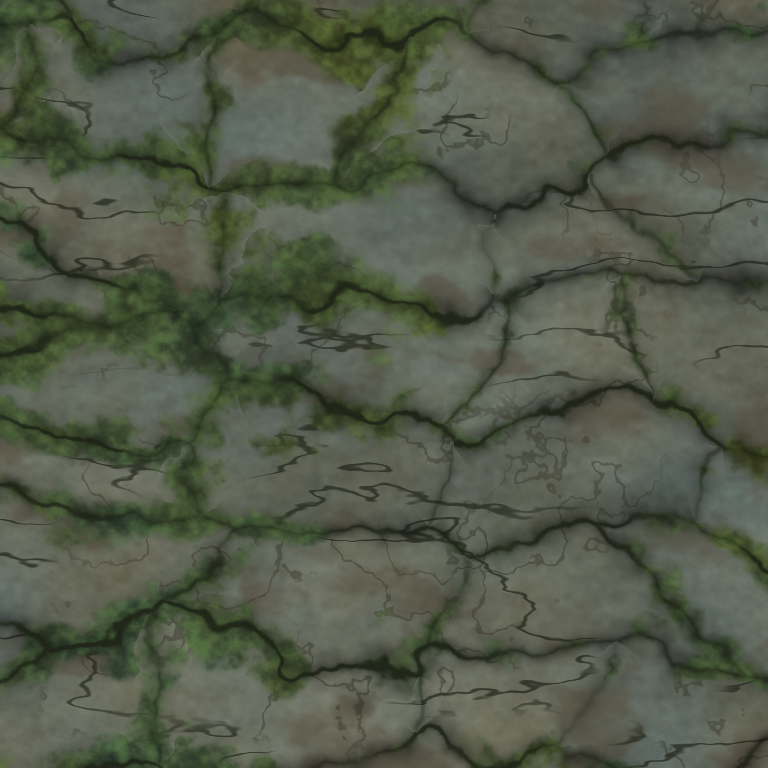
This texture is drawn by a Shadertoy shader. Its source:

```glsl
// Weathered grey stone slabs with dark cracks and green moss growing along the joints.

float hash(vec2 p) {
    return fract(sin(dot(p, vec2(127.1, 311.7))) * 43758.5453);
}

float noise(vec2 p) {
    vec2 i = floor(p), f = fract(p);
    f = f * f * (3.0 - 2.0 * f);
    return mix(mix(hash(i), hash(i + vec2(1, 0)), f.x),
               mix(hash(i + vec2(0, 1)), hash(i + vec2(1, 1)), f.x), f.y);
}

float fbm(vec2 p) {
    float sum = 0.0, amp = 0.5;
    for (int i = 0; i < 5; i++) {
        sum += amp * noise(p);
        p = mat2(1.94, 0.42, -0.42, 1.94) * p + 17.3;
        amp *= 0.5;
    }
    return sum / 0.97;
}

vec2 seedOf(vec2 cell) {
    return cell + 0.12 + 0.76 * vec2(hash(cell), hash(cell + 41.7));
}

// Wide Voronoi slabs: x = distance to the joint, y = how level the joint is,
// z = random value of the slab, w = height above the slab centre
vec4 slabs(vec2 uv) {
    vec2 scale = vec2(3.5, 6.4);
    vec2 p = uv * scale, base = floor(p), home = base, toSeed = vec2(0);
    float nearest = 9.0;
    for (int y = -1; y <= 1; y++)
    for (int x = -1; x <= 1; x++) {
        vec2 cell = base + vec2(x, y);
        vec2 d = seedOf(cell) - p;
        if (dot(d, d) < nearest) {
            nearest = dot(d, d);
            home = cell;
            toSeed = d;
        }
    }
    float edge = 9.0, level = 0.0;
    for (int y = -2; y <= 2; y++)
    for (int x = -2; x <= 2; x++) {
        if (x == 0 && y == 0) continue;
        vec2 d = seedOf(home + vec2(x, y)) - p;
        vec2 n = normalize(d - toSeed);
        vec2 slope = n * scale;
        float dist = dot(0.5 * (d + toSeed), n) / length(slope);
        if (dist < edge) {
            edge = dist;
            level = abs(slope.y) / length(slope);
        }
    }
    return vec4(edge, level, hash(home + 7.0), -toSeed.y);
}

float relief(vec2 uv) {
    return fbm(uv * vec2(8.0, 15.0) + 3.0);
}

// Thin broken lines where a noise field crosses its middle value
float veins(vec2 p, float width) {
    return 1.0 - smoothstep(0.2 * width, width, abs(fbm(p) - 0.5));
}

void mainImage(out vec4 fragColor, in vec2 fragCoord) {
    vec2 uv = fragCoord / iResolution.y;

    // Bend the joints so that the slabs look broken
    vec2 bend = vec2(fbm(uv * 5.0 + 11.0), fbm(uv * 5.0 + 31.0)) - 0.5;
    vec2 chip = vec2(fbm(uv * 26.0 + 5.0), fbm(uv * 26.0 + 57.0)) - 0.5;
    vec4 slab = slabs(uv + 0.19 * bend + 0.025 * chip);
    float edge = slab.x;
    float level = smoothstep(0.4, 0.95, slab.y);

    // Stone: cloudy tone, lit from above, with fine grit
    float broad = fbm(uv * vec2(5.0, 8.0) + 70.0);
    float grit = fbm(uv * 85.0);
    float light = relief(uv) - relief(uv + vec2(-0.004, 0.008));
    float tone = 0.60 + 0.9 * (broad - 0.5) + 0.16 * (slab.z - 0.5)
               + 0.16 * slab.w + 1.15 * light + 0.5 * (grit - 0.5);
    vec3 stone = mix(vec3(0.31, 0.32, 0.27), vec3(0.46, 0.49, 0.44), clamp(tone, 0.0, 1.15));
    float warmth = fbm(uv * 6.0 + 120.0) - 0.5;
    stone += warmth * vec3(0.09, 0.0, -0.09);
    float stain = smoothstep(0.55, 0.72, fbm(uv * vec2(9.0, 13.0) + 150.0));
    stone = mix(stone, vec3(0.33, 0.29, 0.23), 0.5 * stain);

    // Hairline veins and longer level cracks in the slab faces
    float hair = veins(uv * 13.0 + 9.0, 0.022) * smoothstep(0.45, 0.7, noise(uv * 11.0 + 4.0));
    float split = veins(uv * vec2(4.0, 13.0) + 25.0, 0.017) * smoothstep(0.5, 0.72, noise(uv * 7.0 + 60.0));
    stone = mix(stone, vec3(0.24, 0.23, 0.18), 0.5 * hair);
    stone = mix(stone, vec3(0.15, 0.16, 0.12), 0.75 * split);

    // Soft shade beside the joints
    float shade = exp(-max(edge, 0.0) / 0.014) * mix(0.25, 0.55, level);
    stone *= 1.0 - shade;

    // Moss: clumps that spread unevenly out of the joints
    float patchy = smoothstep(0.36, 0.62, fbm(uv * 4.2 + 200.0));
    float reach = 0.042 * patchy * mix(0.65, 1.0, level);
    float cover = reach - edge + 0.075 * (fbm(uv * 24.0 + 90.0) - 0.5) + 0.03 * (grit - 0.5);
    float moss = smoothstep(-0.010, 0.022, cover);
    float tuft = fbm(uv * 75.0 + 33.0);
    float clump = fbm(uv * 15.0 + 44.0);
    float leaf = smoothstep(0.25, 0.8, 0.55 * tuft + 0.45 * clump);
    vec3 green = mix(vec3(0.18, 0.22, 0.13), vec3(0.36, 0.47, 0.25), leaf);
    green += (fbm(uv * 7.0 + 240.0) - 0.5) * vec3(0.10, 0.02, -0.10);
    green *= 1.0 - 0.35 * exp(-max(edge, 0.0) / 0.009);
    vec3 color = mix(stone, green, 0.88 * moss);

    // Dark open gap that comes and goes along the joint
    float open = smoothstep(0.35, 0.65, noise(uv * 9.0 + 80.0)) * mix(0.25, 0.9, level);
    float gap = 1.0 - smoothstep(0.001, 0.006, edge);
    color = mix(color, vec3(0.12, 0.14, 0.09), gap * open);

    fragColor = vec4(color, 1.0);
}
```
